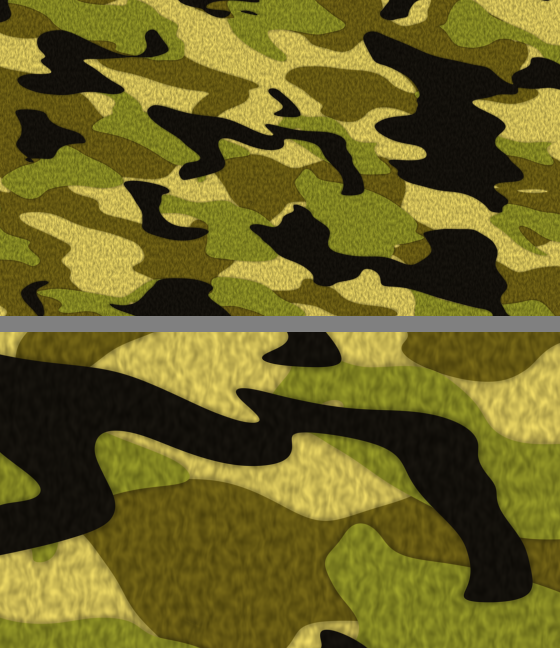
Top, the full canvas; bottom, a detail of the centre.
Give the GLSL for this pattern, as a WebGL 1 fragment shader.

```glsl
precision highp float;
// Woodland camouflage: tan cloth overlaid with brown, green and black tongues, finely creased.
uniform vec2 u_resolution;

vec2 gradientAt(vec2 cell) {
  float angle = 6.28319 * fract(sin(dot(cell, vec2(127.1, 311.7))) * 43758.5);
  return vec2(cos(angle), sin(angle));
}

float gradientNoise(vec2 p) {
  vec2 cell = floor(p);
  vec2 f = p - cell;
  vec2 w = f * f * f * (f * (f * 6.0 - 15.0) + 10.0);
  vec2 right = vec2(1.0, 0.0);
  vec2 up = vec2(0.0, 1.0);
  float bottom = mix(dot(gradientAt(cell), f),
                     dot(gradientAt(cell + right), f - right), w.x);
  float top = mix(dot(gradientAt(cell + up), f - up),
                  dot(gradientAt(cell + 1.0), f - 1.0), w.x);
  return mix(bottom, top, w.y);
}

// Wide warped blobs that slope down to the right
float blobField(vec2 p, vec2 frequency, float seed) {
  p.y += 0.22 * p.x;
  vec2 q = p * frequency + seed;
  q += 0.6 * vec2(gradientNoise(q * 1.6 + 7.3), gradientNoise(q * 1.6 + 23.1));
  return gradientNoise(q) + 0.3 * gradientNoise(q * 2.1 + 5.7);
}

// Approximate signed distance to the blob outline, positive inside
float blobDistance(vec2 p, vec2 frequency, float seed, float threshold) {
  float e = 0.001;
  float f = blobField(p, frequency, seed);
  vec2 slope = vec2(blobField(p + vec2(e, 0.0), frequency, seed),
                    blobField(p + vec2(0.0, e), frequency, seed)) - f;
  return (f - threshold) / max(length(slope) / e, 0.2);
}

// Lay one ink over another, with a faint dark rim below its edge
vec3 layInk(vec3 under, vec3 ink, float d) {
  float rim = exp(-d * d / 0.000016);
  float cover = smoothstep(-0.8, 0.8, d * u_resolution.y);
  return mix(under * (1.0 - 0.22 * rim), ink, cover);
}

void main() {
  vec2 p = gl_FragCoord.xy / u_resolution.y;

  vec3 tan_ = vec3(0.79, 0.72, 0.33);
  vec3 brown = vec3(0.39, 0.34, 0.07);
  vec3 green = vec3(0.50, 0.51, 0.13);
  vec3 black = vec3(0.07, 0.06, 0.04);

  // Inks from bottom to top
  vec3 color = layInk(tan_, brown, blobDistance(p, vec2(2.3, 5.2), 11.3, 0.02));
  color = layInk(color, green, blobDistance(p, vec2(2.5, 5.8), 47.6, 0.15));
  color = layInk(color, black, blobDistance(p, vec2(2.5, 6.0), 83.9, 0.18));

  // Fine upright creases in the cloth
  vec2 weave = p * vec2(140.0, 75.0);
  weave.x += 0.8 * gradientNoise(p * 40.0);
  float crease = gradientNoise(weave) + 0.4 * gradientNoise(weave * 1.9 + 31.0);
  color = color * (1.0 + 0.28 * crease) + 0.015 * crease;

  gl_FragColor = vec4(clamp(color, 0.0, 1.0), 1.0);
}
```
